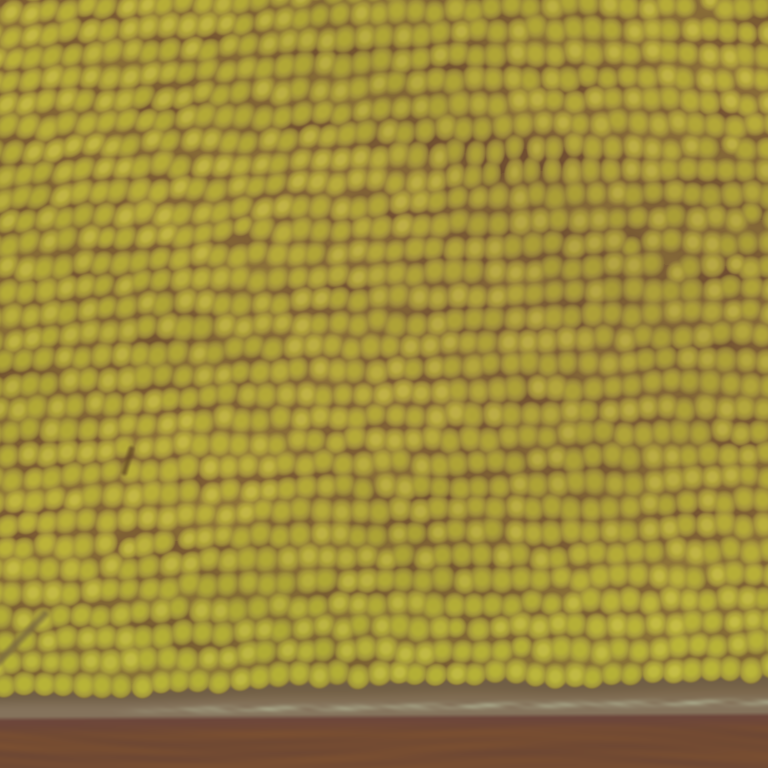
Reproduce this texture procedurally as a three.js fragment shader.

```glsl
varying vec2 vUv;

float hash(vec2 p) {
  return fract(sin(dot(p, vec2(127.1, 311.7))) * 43758.5);
}

// Layered sines, roughly -1 to 1
float waves(vec2 p) {
  return (sin(p.x + 1.7 * sin(p.y * 0.8)) + 0.6 * sin(p.y * 1.9 - p.x * 0.7 + 2.0)
    + 0.4 * sin(p.x * 2.7 + p.y * 2.3)) * 0.5;
}

float segment(vec2 p, vec2 a, vec2 b) {
  vec2 ab = b - a;
  return length(p - a - ab * clamp(dot(p - a, ab) / dot(ab, ab), 0.0, 1.0));
}

// Rows rise to the right and bend more toward the top
vec2 clothSpace(vec2 p) {
  float y = p.y - 0.092 - 0.02 * p.x - 0.026 * p.y * sin(2.2 * p.x);
  y += 0.0025 * sin(9.0 * p.x + 5.0 * p.y) + 0.0015 * sin(23.0 * p.x - 31.0 * p.y);
  float x = p.x + 0.004 * sin(p.y * 11.0 + p.x * 3.0);
  return vec2(x * 39.5, y * 33.2);
}

// Softly blended loop height, and the blended random tone
vec2 loops(vec2 g, float stretched, float lean) {
  vec2 cell = floor(g);
  float total = 0.03;
  float tone = 0.015;
  for (int j = -1; j <= 1; j++) {
    float row = cell.y + float(j);
    float shift = 0.2 * sin(row * 1.7) + 0.2 * (hash(vec2(row, 4.0)) - 0.5);
    float column = floor(g.x - shift);
    for (int i = -1; i <= 1; i++) {
      vec2 id = vec2(column + float(i), row);
      float rnd = hash(id);
      float loose = step(0.984, hash(id + 31.0));
      vec2 jitter = vec2(rnd, hash(id + 17.0)) - 0.5;
      vec2 d = g - id - vec2(shift + 0.5, 0.5) - jitter * (0.24 + 0.4 * loose);
      d.x -= lean * d.y;
      vec2 radius = vec2(0.62 - 0.13 * stretched, 0.52 + 0.1 * stretched);
      d /= radius * (0.95 + 0.1 * hash(id + 7.0) - 0.16 * loose);
      float weight = step(0.0, row) * exp(7.0 * (1.0 - dot(d, d)));
      total += weight;
      tone += weight * rnd;
    }
  }
  return vec2(log(total) / 7.0, tone / total);
}

vec3 clothColor(vec2 p, vec2 g, vec2 loopHit, float stretched) {
  float broad = waves(p * vec2(7.0, 10.0));
  // Gaps come and go along each row
  float streak = waves(vec2(p.x * 13.0, floor(g.y + 0.5) * 2.4));
  float patchy = waves(vec2(g.x * 0.9, g.y * 1.3));
  float h = loopHit.x + 0.04 * patchy - 0.12 * stretched;
  float depth = clamp(0.5 + 0.45 * streak + 0.2 * patchy + 0.3 * stretched, 0.0, 1.0);
  vec3 gap = mix(vec3(0.56, 0.46, 0.22), vec3(0.46, 0.33, 0.19), depth);
  vec3 color = mix(gap, vec3(0.60, 0.52, 0.22), smoothstep(-0.3, 0.22, h));
  color = mix(color, vec3(0.66, 0.60, 0.23), smoothstep(0.1, 0.52, h));
  color = mix(color, vec3(0.72, 0.685, 0.215), smoothstep(0.42, 0.95, h));
  // Dusty sheen on some loops
  color += vec3(0.03, 0.02, 0.05) * smoothstep(0.65, 1.0, h) * smoothstep(0.5, 0.8, loopHit.y);
  color *= 0.975 + 0.04 * loopHit.y + 0.03 * broad;
  // Warmer, duller middle right and fresher lower edge
  vec2 off = (p - vec2(0.75, 0.62)) * vec2(2.0, 3.0);
  color *= mix(vec3(1.0), vec3(0.96, 0.93, 1.03), exp(-dot(off, off)));
  color.g += 0.02 * (1.0 - smoothstep(0.1, 0.35, p.y));
  return color;
}

vec3 shelfColor(vec2 p) {
  // Wood with long grain
  float grain = waves(vec2(p.x * 9.0, p.y * 170.0 + 2.0 * sin(p.x * 6.0)));
  vec3 wood = mix(vec3(0.48, 0.31, 0.19), vec3(0.43, 0.28, 0.20), 0.5 + 0.5 * grain);
  float edge = 0.064 + 0.006 * p.x;
  wood = mix(wood, vec3(0.42, 0.27, 0.24), 0.8 * smoothstep(edge - 0.025, edge, p.y));
  // Grey strip with a broken glint
  float y = p.y - edge;
  vec3 strip = mix(vec3(0.52, 0.45, 0.36), vec3(0.49, 0.41, 0.30), smoothstep(0.008, 0.035, y));
  float glint = exp(-pow((y - 0.008 - 0.008 * p.x) / 0.005, 2.0));
  glint *= smoothstep(0.12, 0.3, p.x) * (0.45 + 0.4 * waves(vec2(p.x * 70.0, y * 200.0)));
  strip = mix(strip, vec3(0.66, 0.66, 0.54), clamp(glint, 0.0, 1.0));
  return mix(wood, strip, smoothstep(-0.004, 0.004, y));
}

void main() {
  vec2 p = vUv;
  vec2 g = clothSpace(p);
  vec2 pull = (p - vec2(0.67, 0.79)) * vec2(9.0, 28.0);
  float stretched = exp(-dot(pull, pull));
  float lean = 0.28 * (1.0 - smoothstep(0.2, 0.75, p.x)) * smoothstep(0.1, 0.8, p.y);
  vec2 loopHit = loops(g, stretched, lean);

  // Scalloped hem over the shelf
  float cover = max(smoothstep(0.3, 0.6, g.y), smoothstep(-0.2, 0.3, loopHit.x));
  vec3 shelf = shelfColor(p) * (1.0 - 0.1 * smoothstep(-0.6, 0.1, g.y));
  vec3 color = mix(shelf, clothColor(p, g, loopHit, stretched), cover);

  // Snag and loose thread
  float snag = segment(p, vec2(0.162, 0.385), vec2(0.171, 0.415));
  color = mix(color, vec3(0.38, 0.27, 0.14), 0.7 * (1.0 - smoothstep(0.0, 0.007, snag)));
  float thread = segment(p, vec2(-0.01, 0.13), vec2(0.058, 0.2));
  color = mix(color, vec3(0.46, 0.39, 0.25), 0.7 * (1.0 - smoothstep(0.0, 0.009, thread)));

  gl_FragColor = vec4(color, 1.0);
}
```
